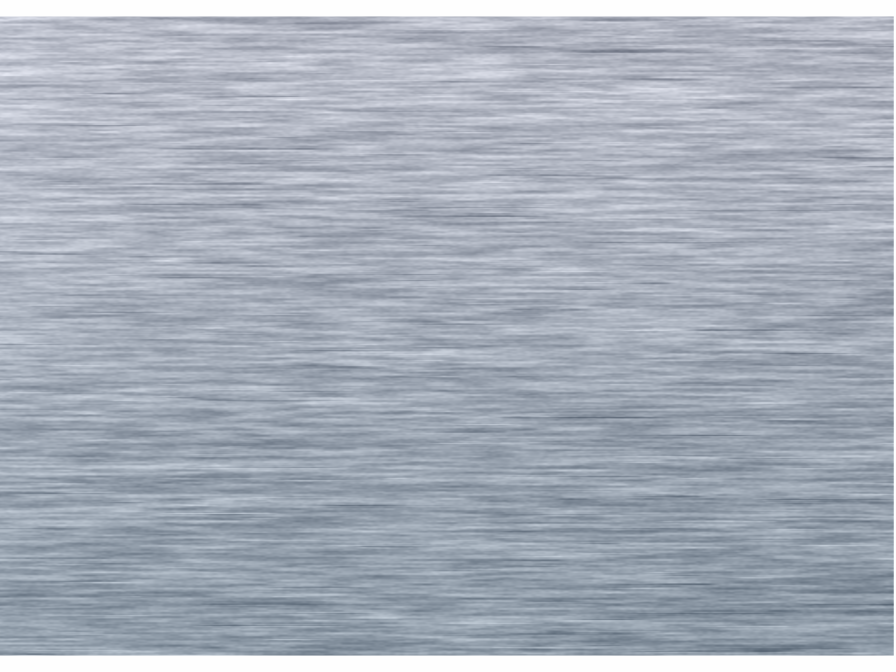
This texture is drawn by a Shadertoy shader. Its source:

```glsl
float hash(vec2 p) {
    return fract(sin(dot(p, vec2(127.1, 311.7))) * 43758.5453);
}

// One brushed row: smooth noise along x, shifted at random per row
float strand(float x, float row) {
    x += 17.0 * hash(vec2(row, 5.3));
    float cell = floor(x);
    float t = smoothstep(0.0, 1.0, x - cell);
    return mix(hash(vec2(cell, row)), hash(vec2(cell + 1.0, row)), t);
}

// Blend of neighbouring rows; scale sets streaks across and rows up
float streaks(vec2 uv, vec2 scale, float seed) {
    vec2 p = uv * scale;
    float row = floor(p.y);
    float t = smoothstep(0.0, 1.0, p.y - row);
    return mix(strand(p.x, row + seed), strand(p.x, row + 1.0 + seed), t);
}

void mainImage(out vec4 fragColor, in vec2 fragCoord) {
    vec2 uv = fragCoord / iResolution.xy;

    // Soft sheen: cool blue-grey below, paler towards the top and left
    vec3 metal = mix(vec3(0.555, 0.605, 0.655), vec3(0.72, 0.735, 0.782), smoothstep(-0.1, 1.05, uv.y));
    metal += 0.025 * (0.5 - uv.x) + 0.03 * smoothstep(0.12, 0.0, uv.x) * uv.y;

    // Brushing from broad bands down to short fine hairs
    float brush = 0.07 * (streaks(uv, vec2(4.0, 75.0), 11.0) - 0.5);
    brush += 0.15 * (streaks(uv, vec2(13.0, 210.0), 407.0) - 0.5);
    brush += 0.14 * (streaks(uv, vec2(32.0, 330.0), 811.0) - 0.5);
    brush += 0.05 * (streaks(uv, vec2(190.0, 384.0), 1303.0) - 0.5);

    // Sparse dark scratches and bright glints
    brush -= 0.13 * smoothstep(0.76, 1.0, streaks(uv, vec2(9.0, 230.0), 1907.0));
    brush += 0.10 * smoothstep(0.78, 1.0, streaks(uv, vec2(12.0, 250.0), 2503.0));
    metal += brush * vec3(1.03, 1.0, 0.96);

    // White margins above, below and thinly at the right
    vec2 soft = 0.7 / iResolution.xy;
    float plate = smoothstep(-soft.y, soft.y, 0.4755 - abs(uv.y - 0.5));
    plate *= smoothstep(-soft.x, soft.x, 0.9975 - uv.x);
    fragColor = vec4(mix(vec3(0.995), metal, plate), 1.0);
}
```
